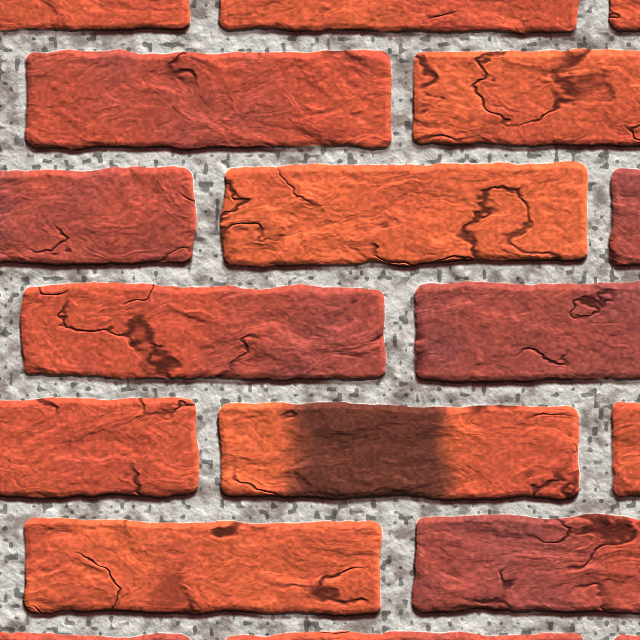
This texture is drawn by a WebGL 2 fragment shader. Its source:

```glsl
#version 300 es
precision highp float;
// Weathered brick wall in running bond: rough rounded boxes set in grainy mortar.
// Warped noise gives each brick folds and cracks; the relief is lit from above,
// and every brick drops a thin shadow on the joint beneath it.

uniform vec2 u_resolution;
out vec4 outColor;

#define COLUMNS 1.64
#define ROWS 5.5
#define ORIGIN vec2(0.018, 0.026)
#define HALF_SIZE vec2(0.286, 0.0765)
#define CORNER 0.017
#define EDGE_WEAR 0.017
#define FOLD_DEPTH 0.021
#define MORTAR_DEPTH 0.009
#define LIGHT_STEP vec2(0.0007, 0.0020)
#define LIGHT_GAIN 0.42
#define SHADOW_DROP vec2(0.001, 0.009)

const vec3 ORANGE = vec3(0.88, 0.41, 0.26);
const vec3 RED = vec3(0.77, 0.33, 0.24);
const vec3 MAROON = vec3(0.59, 0.30, 0.28);
const vec3 SOOT = vec3(0.30, 0.18, 0.16);
const vec3 CREVICE = vec3(0.22, 0.10, 0.09);
const vec3 MORTAR_DARK = vec3(0.58, 0.53, 0.50);
const vec3 MORTAR_LIGHT = vec3(0.82, 0.80, 0.77);

// Firing of each brick, three per course from the bottom up:
// 0 orange, 0.5 red, near 1 maroon; above 1 has a scorched middle.
const float FIRING[21] = float[21](
    0.40, 0.50, 0.50,   0.40, 0.25, 0.80,   0.60, 1.10, 0.20,
    0.50, 0.50, 0.88,   0.95, 0.02, 0.90,   0.30, 0.55, 0.20,
    0.35, 0.25, 0.50);

struct Brick { vec2 id; vec2 local; float dist; };

float hash(vec2 p) {
    vec3 q = fract(p.xyx * 0.1031);
    q += dot(q, q.yzx + 33.33);
    return fract((q.x + q.y) * q.z);
}

float noise(vec2 p) {
    vec2 i = floor(p), f = fract(p);
    f = f * f * (3.0 - 2.0 * f);
    return mix(mix(hash(i), hash(i + vec2(1, 0)), f.x),
               mix(hash(i + vec2(0, 1)), hash(i + vec2(1, 1)), f.x), f.y);
}

float fbm(vec2 p) {
    float sum = 0.0, amp = 0.5;
    for (int i = 0; i < 5; i++) {
        sum += amp * noise(p);
        p = mat2(1.6, 1.2, -1.2, 1.6) * p + 7.1;
        amp *= 0.5;
    }
    return sum;
}

// Nearest brick: its cell, centred coordinates and worn signed distance.
Brick brickAt(vec2 p) {
    vec2 grid = (p - ORIGIN) * vec2(COLUMNS, ROWS);
    float course = floor(grid.y);
    grid.x -= 0.5 * mod(course, 2.0);
    vec2 id = vec2(floor(grid.x), course);
    vec2 local = (fract(grid) - 0.5) / vec2(COLUMNS, ROWS);
    vec2 vary = vec2(hash(id + 3.7), hash(id + 41.3)) - 0.5;
    local += vary * vec2(0.012, 0.006);
    vec2 box = HALF_SIZE - vec2(0.006, 0.005) * (vary.yx + 0.5);
    vec2 worn = local + vec2(0.0, local.x * vary.x * 0.025);
    vec2 q = abs(worn) - box + CORNER;
    float d = length(max(q, 0.0)) + min(max(q.x, q.y), 0.0) - CORNER;
    d += EDGE_WEAR * (fbm(p * 17.0 + id * 5.3) - 0.46);
    return Brick(id, local, d);
}

// Folded clay coordinates, different in every brick.
vec2 foldSpace(vec2 p, vec2 id) {
    vec2 q = p * vec2(13.0, 21.0) + id * 7.3;
    vec2 warp = vec2(fbm(q * 0.6), fbm(q * 0.6 + 19.0)) - 0.48;
    return q + 3.2 * warp;
}

float crackAt(vec2 q, vec2 p) {
    float seam = smoothstep(0.06, 0.0, abs(noise(q * 0.8 + 4.0) - 0.5));
    return seam * smoothstep(0.42, 0.72, noise(p * 13.0 + 31.0));
}

float surface(vec2 p, Brick b) {
    vec2 q = foldSpace(p, b.id);
    float clay = FOLD_DEPTH * fbm(q) - 0.004 * crackAt(q, p);
    float grit = MORTAR_DEPTH * fbm(p * 62.0);
    float body = smoothstep(0.002, -0.003, b.dist);
    return mix(grit, clay, body) + 0.009 * smoothstep(0.003, -0.010, b.dist);
}

vec3 clayColor(vec2 p, Brick b, float crack) {
    int index = int(mod(b.id.x + 1.0, 3.0) + 3.0 * mod(b.id.y + 1.0, 7.0));
    float firing = FIRING[index];
    float ragged = b.local.x + 0.10 * (fbm(p * 9.0) - 0.48);
    float tone = fract(firing) + 0.8 * (fbm(p * 6.0 + b.id * 3.1) - 0.48);
    tone += (hash(b.id + 17.0) - 0.5) * 0.5 * smoothstep(-0.05, 0.05, ragged);
    vec3 color = mix(ORANGE, RED, clamp(2.0 * tone, 0.0, 1.0));
    color = mix(color, MAROON, clamp(2.0 * tone - 1.0, 0.0, 1.0));
    float scorch = step(1.0, firing) * smoothstep(0.14, 0.08, abs(ragged + 0.04));
    color = mix(color, SOOT, 0.8 * scorch);
    color *= 0.88 + 0.24 * noise(p * 210.0);
    return mix(color, CREVICE, 0.75 * crack);
}

void main() {
    vec2 p = gl_FragCoord.xy / u_resolution.y;
    float aa = 1.0 / u_resolution.y;
    Brick b = brickAt(p);
    float body = smoothstep(aa, -aa, b.dist);

    // Mortar, with pits and the shadow cast by the brick above
    float grain = 0.65 * fbm(p * 48.0 + 5.0) + 0.35 * fbm(p * vec2(9.0, 20.0));
    vec3 mortar = mix(MORTAR_DARK, MORTAR_LIGHT, smoothstep(0.30, 0.56, grain));
    mortar *= 1.0 - 0.4 * smoothstep(0.70, 0.85, noise(p * 115.0));
    float shadow = smoothstep(0.003, -0.003, brickAt(p + SHADOW_DROP).dist);
    shadow *= 0.45 + 0.5 * smoothstep(0.3, 0.6, noise(p * 11.0));
    mortar = mix(mortar, CREVICE, shadow);

    // Clay face, then relief lighting over both
    vec3 clay = clayColor(p, b, crackAt(foldSpace(p, b.id), p));
    vec2 ahead = p + LIGHT_STEP;
    float rise = surface(ahead, brickAt(ahead)) - surface(p, b);
    float light = 1.0 - LIGHT_GAIN * rise / length(LIGHT_STEP);
    vec3 color = mix(mortar, clay, body) * clamp(light, 0.35, 1.35);
    outColor = vec4(clamp(color, 0.0, 1.0), 1.0);
}
```
